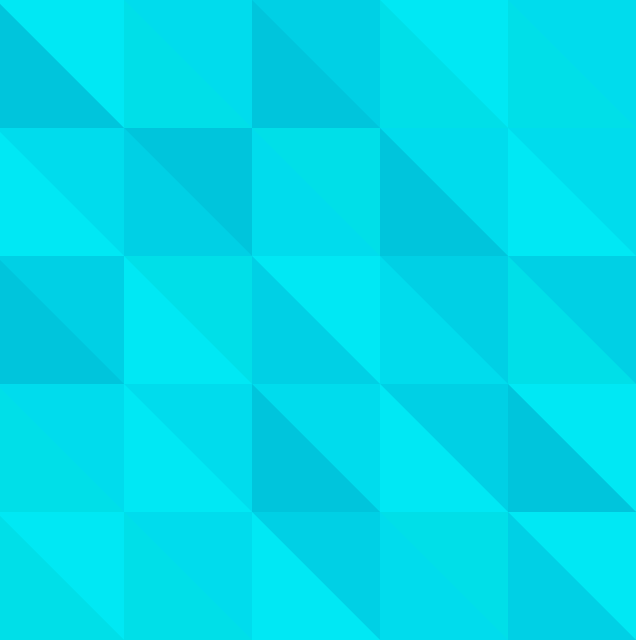
Give the GLSL for this background, as a WebGL 2 fragment shader.

```glsl
#version 300 es
precision highp float;
precision highp int;

uniform vec2 u_resolution;
out vec4 fragColor;

const int GRID = 5;               // squares down the canvas height
const int SAMPLES = 4;            // antialiasing samples per axis
const int SHADES = 5;
const int HASH_PRIME = 29;        // cubing permutes the residues of this prime
const int HASH_SHIFT = 4;
const ivec4 SHADE_LIMITS = ivec4(8, 15, 21, 25);  // hash ranges of the shades

const vec3 DEEP_CYAN = vec3(0.0, 0.773, 0.863);
const vec3 TEAL_CYAN = vec3(0.0, 0.875, 0.910);
const vec3 BRIGHT_CYAN = vec3(0.0, 0.908, 0.955);
const vec3 SKY_CYAN = vec3(0.0, 0.863, 0.930);
const vec3 MID_CYAN = vec3(0.0, 0.815, 0.900);
const vec3 PALETTE[SHADES] =
    vec3[](DEEP_CYAN, TEAL_CYAN, BRIGHT_CYAN, SKY_CYAN, MID_CYAN);

int wrap(int n, int period) {
    return (n % period + period * 2) % period;
}

// Scattered shade of the lower triangle in a numbered square
int lowerShade(int square) {
    int n = wrap(square, HASH_PRIME);
    int h = (n * n * n + HASH_SHIFT) % HASH_PRIME;
    ivec4 passed = ivec4(greaterThan(ivec4(h), SHADE_LIMITS));
    return passed.x + passed.y + passed.z + passed.w;
}

// Shade of the upper triangle, unlike its three lower neighbours
int upperShade(int square) {
    int own = lowerShade(square);
    int right = lowerShade(square + 1);
    int above = lowerShade(square - GRID);
    int shade = 1 + wrap(square, SHADES - 1);
    for (int i = 0; i < 3; i++) {
        if (shade == own || shade == right || shade == above) {
            shade = (shade + 1) % SHADES;
        }
    }
    return shade;
}

// Squares split from top left to bottom right
vec3 triangleColor(vec2 p) {
    ivec2 cell = ivec2(floor(p));
    vec2 local = fract(p);
    int square = 1 + cell.y * GRID + cell.x;
    int shade = local.x > local.y ? upperShade(square) : lowerShade(square);
    return PALETTE[shade];
}

void main() {
    // Grid anchored to the top right corner, rows counted downward
    float scale = float(GRID) / u_resolution.y;
    vec3 color = vec3(0.0);
    for (int y = 0; y < SAMPLES; y++) {
        for (int x = 0; x < SAMPLES; x++) {
            vec2 jitter = (vec2(x, y) + 0.5) / float(SAMPLES) - 0.5;
            vec2 fromCorner = u_resolution - gl_FragCoord.xy - jitter;
            vec2 p = fromCorner * scale;
            color += triangleColor(vec2(float(GRID) - p.x, p.y));
        }
    }
    fragColor = vec4(color / float(SAMPLES * SAMPLES), 1.0);
}
```
